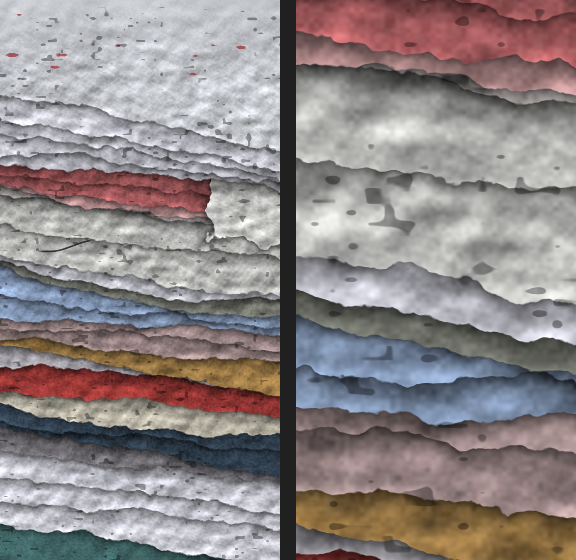
Left: the whole. Right: its middle third, enlarged.
Give the GLSL for this texture, as a WebGL 1 fragment shader.

```glsl
precision highp float;
// A leaning stack of torn handmade paper, seen close up from its front edge.
// Sheets are painted from the bottom up: each covers everything above its own
// ragged lower edge, casts a shadow below it and has noise relief and flecks.
uniform vec2 u_resolution;

vec2 p;    // x to the right, y down from the top, in canvas heights
vec3 col;  // colour painted so far

float hash(vec2 v) {
  return fract(sin(dot(v, vec2(127.1, 311.7))) * 43758.5453);
}

float noise(vec2 v) {
  vec2 i = floor(v), f = fract(v);
  f = f * f * (3.0 - 2.0 * f);
  return mix(mix(hash(i), hash(i + vec2(1, 0)), f.x),
             mix(hash(i + vec2(0, 1)), hash(i + vec2(1, 1)), f.x), f.y);
}

float fbm(vec2 v) {
  float sum = 0.0, amp = 0.5;
  for (int i = 0; i < 4; i++) {
    sum += amp * noise(v);
    v = v * 2.03 + 17.0;
    amp *= 0.5;
  }
  return sum;
}

// Paints paper where d > 0, with a shadow just outside it
void cover(float d, vec3 paper, float seed) {
  float px = 1.0 / u_resolution.y;
  vec2 q = p * vec2(1.0, 1.5) + seed;
  float relief = fbm(q * 34.0) - fbm(q * 34.0 + vec2(0.25, 0.5));
  float calm = smoothstep(-0.08, 0.2, p.y);
  float tone = 0.93 + 0.75 * relief * calm + 0.2 * (fbm(q * 9.0) - 0.3);
  tone += 0.1 * exp(-max(d, 0.0) * 250.0);
  float shadow = 1.0 - 0.55 * exp(min(d, 0.0) * 110.0);
  col = mix(col * shadow, paper * tone, smoothstep(-px, px, d));
}

// Sheet whose lower edge passes through three depths: left, middle, right
void sheet(float left, float mid, float right, vec3 paper) {
  float u = p.x * 2.0, seed = left * 77.0;
  float edge = mix(left, right, u) + 4.0 * u * (1.0 - u) * (mid - 0.5 * (left + right));
  edge += 0.028 * (fbm(vec2(p.x * 13.0, seed)) - 0.47);
  edge += 0.012 * (fbm(p * 65.0 + seed) - 0.47);
  cover(edge - p.y, paper, seed);
}

void main() {
  p = gl_FragCoord.xy / u_resolution * vec2(0.5, 1.0);
  p.y = 1.0 - p.y;
  vec3 white = vec3(0.82, 0.82, 0.86), grey = vec3(0.74, 0.74, 0.73);
  vec3 navy = vec3(0.20, 0.26, 0.32), blue = vec3(0.53, 0.61, 0.73);
  vec3 mauve = vec3(0.65, 0.56, 0.56), pink = vec3(0.69, 0.38, 0.39);

  // Dark and coloured lower sheets, over teal
  col = vec3(0.27, 0.42, 0.42) * (0.7 + 0.6 * fbm(p * 40.0));
  sheet(0.940, 0.970, 1.020, white);
  sheet(0.900, 0.915, 0.950, white);
  sheet(0.855, 0.885, 0.915, white * 0.97);
  sheet(0.800, 0.835, 0.858, vec3(0.45, 0.44, 0.46));
  sheet(0.765, 0.808, 0.852, navy);
  sheet(0.752, 0.782, 0.806, navy * 1.12);
  sheet(0.722, 0.765, 0.775, vec3(0.74, 0.72, 0.66));
  sheet(0.700, 0.717, 0.745, vec3(0.62, 0.23, 0.22));
  sheet(0.652, 0.671, 0.697, vec3(0.74, 0.73, 0.76));
  sheet(0.614, 0.663, 0.707, vec3(0.64, 0.50, 0.29));
  sheet(0.598, 0.630, 0.653, mauve);
  sheet(0.583, 0.602, 0.625, mauve * 1.06);
  sheet(0.570, 0.579, 0.595, blue);
  sheet(0.532, 0.560, 0.578, blue * 1.08);

  // Pale middle sheets
  sheet(0.478, 0.540, 0.562, vec3(0.50, 0.51, 0.47));
  sheet(0.470, 0.522, 0.535, white);
  sheet(0.462, 0.500, 0.530, grey);
  sheet(0.405, 0.435, 0.462, grey);

  // One stray dark hair
  float hair = p.y - 0.449 + 0.02 * smoothstep(0.09, 0.17, p.x);
  float span = smoothstep(0.065, 0.08, p.x) * smoothstep(0.17, 0.155, p.x);
  col *= 1.0 - 0.7 * span * smoothstep(0.0025, 0.0005, abs(hair));

  // Pink sheets with a torn white flap at their right end
  sheet(0.350, 0.383, 0.415, vec3(0.75, 0.72, 0.71));
  sheet(0.336, 0.377, 0.395, vec3(0.79, 0.61, 0.61));
  sheet(0.324, 0.364, 0.388, pink);
  sheet(0.312, 0.335, 0.360, pink * 0.92);
  float rag = 0.05 * (fbm(p * 32.0) - 0.47);
  cover(min(p.x - 0.37, 0.432 - p.y) + rag, vec3(0.81, 0.81, 0.80), 5.0);

  // Thin upper plies and the broad top sheet
  sheet(0.300, 0.304, 0.342, white * 0.92);
  sheet(0.276, 0.293, 0.333, white * 0.97);
  sheet(0.242, 0.272, 0.322, white);
  sheet(0.215, 0.254, 0.303, white * 0.98);
  sheet(0.170, 0.213, 0.270, vec3(0.79, 0.80, 0.82));

  // Red and dark flecks pressed into the top sheet, smaller with distance
  for (int i = 0; i < 13; i++) {
    float k = float(i);
    vec2 spot = vec2(0.5 * hash(vec2(k, 3.0)), 0.015 + 0.13 * hash(vec2(k, 8.0)));
    float size = (0.003 + 0.08 * spot.y) * (0.4 + 0.7 * hash(vec2(k, 5.0)));
    float d = length((p - spot) * vec2(1.0, 2.6)) + 0.014 * (fbm(p * 90.0) - 0.47);
    vec3 fleck = mix(vec3(0.62, 0.24, 0.26), vec3(0.36, 0.38, 0.43), step(0.65, hash(vec2(k, 9.0))));
    col = mix(col, fleck, 0.8 * smoothstep(size, size - 0.004, d));
  }

  // Fine fibre grain and sparse dark specks
  col += 0.08 * (noise(p * 330.0) - 0.5) * smoothstep(-0.1, 0.15, p.y);
  col *= 1.0 - 0.35 * smoothstep(0.83, 0.92, noise(p * vec2(90.0, 150.0)) * (0.75 + 0.4 * noise(p * 23.0)));
  gl_FragColor = vec4(col, 1.0);
}
```
